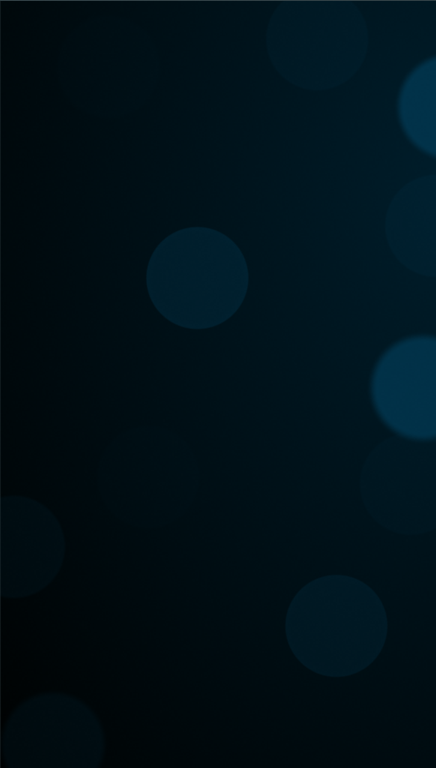
A Shadertoy shader for this background:

```glsl
// Dark teal backdrop with soft, out-of-focus light discs.
// An elliptical glow from the upper right fades to near black at the lower left;
// a loop blends equal-sized translucent discs over it, then fine grain hides banding.

const vec3 GLOW_COLOR  = vec3(0.000, 0.116, 0.170);
const vec3 SHADE_COLOR = vec3(0.000, 0.034, 0.047);
const vec3 DISC_COLOR  = vec3(0.005, 0.205, 0.300);
const vec3 EDGE_COLOR  = vec3(0.200, 0.260, 0.280);

// Lengths are fractions of the canvas height.
const vec2  GLOW_CENTER = vec2(0.60, 0.76);
const vec2  GLOW_SIZE   = vec2(0.60, 0.86);
const float DISC_RADIUS = 0.0664;
const float RIM_WIDTH   = 0.010;
const float RIM_GAIN    = 0.10;
const float EDGE_WIDTH  = 0.0012;
const float GRAIN_CELLS = 512.0;
const float GRAIN_LEVEL = 0.004;

// Each disc: center x, center y, opacity, edge softness.
const int DISC_COUNT = 11;
const vec4 DISCS[DISC_COUNT] = vec4[DISC_COUNT](
    vec4(0.586, 0.861, 0.90, 0.0070),
    vec4(0.551, 0.495, 0.88, 0.0080),
    vec4(0.257, 0.638, 0.37, 0.0015),
    vec4(0.568, 0.706, 0.17, 0.0020),
    vec4(0.438, 0.185, 0.25, 0.0015),
    vec4(0.413, 0.949, 0.13, 0.0020),
    vec4(0.535, 0.370, 0.09, 0.0020),
    vec4(0.018, 0.288, 0.12, 0.0025),
    vec4(0.069, 0.031, 0.15, 0.0060),
    vec4(0.193, 0.379, 0.03, 0.0025),
    vec4(0.141, 0.913, 0.03, 0.0040)
);

float hash(vec2 cell) {
    vec3 q = fract(cell.xyx * 0.1031);
    q += dot(q, q.yzx + 33.33);
    return fract((q.x + q.y) * q.z);
}

vec3 background(vec2 p) {
    float falloff = length((p - GLOW_CENTER) / GLOW_SIZE);
    return max(mix(GLOW_COLOR, SHADE_COLOR, falloff), vec3(0.0, 0.008, 0.011));
}

// Coverage of one disc, with a slightly stronger rim.
float discOpacity(vec2 p, vec4 disc, float pixel) {
    float dist = length(p - disc.xy) - DISC_RADIUS;
    float soft = max(disc.w, 0.75 * pixel);
    float fill = 1.0 - smoothstep(-soft, soft, dist);
    float rim = RIM_GAIN * smoothstep(-RIM_WIDTH, 0.0, dist);
    return disc.z * fill * (1.0 + rim);
}

void mainImage(out vec4 fragColor, in vec2 fragCoord) {
    float pixel = 1.0 / iResolution.y;
    vec2 p = fragCoord * pixel;
    vec3 color = background(p);

    // Translucent discs
    for (int i = 0; i < DISC_COUNT; i++) {
        color = mix(color, DISC_COLOR, discOpacity(p, DISCS[i], pixel));
    }

    // Pale hairline on the top edge, fainter on the left
    vec2 inset = vec2(p.x, 1.0 - p.y);
    vec2 line = clamp((EDGE_WIDTH - inset) / pixel + 0.5, 0.0, 1.0);
    color = mix(color, EDGE_COLOR, max(line.y, 0.3 * line.x));

    // Grain
    color += GRAIN_LEVEL * (hash(floor(p * GRAIN_CELLS)) - 0.5);
    fragColor = vec4(clamp(color, 0.0, 1.0), 1.0);
}
```
